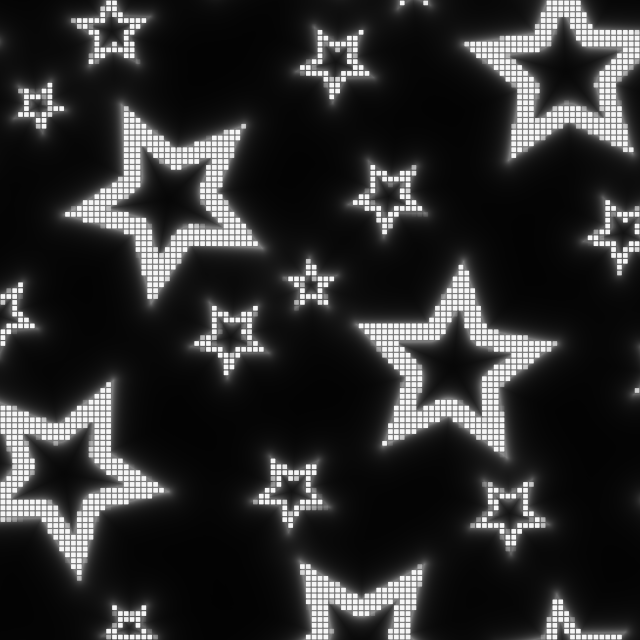
Write a three.js fragment shader that draws this pattern.

```glsl
// Hollow five-pointed stars shown on a grid of small rounded lamps, with a soft halo.
// Stars sit on a jittered skew lattice: one large star per lattice cell, smaller ones
// in the gaps. Each lamp samples the outline distance at its centre.
varying vec2 vUv;

#define GRID 109.0               // lamps across the canvas
#define LAMP_HALF 0.40           // half width of a lamp, in grid cells
#define LAMP_ROUND 0.14          // corner radius of a lamp, in grid cells
#define LAMP_LEVEL 0.965
#define BACKGROUND 0.008
#define BAND 0.17                // outline thickness relative to star radius
#define NOTCH 0.47               // inner to outer radius of a star
#define LARGE 0.165
#define ORIGIN vec2(0.27, 0.70)  // lattice origin
#define AXIS_A vec2(0.44, -0.27)
#define AXIS_B vec2(0.16, 0.45)

vec3 hash3(vec3 p) {
  p = fract(p * vec3(0.1031, 0.1030, 0.0973));
  p += dot(p, p.yxz + 33.33);
  return fract((p.xxy + p.yxx) * p.zyx);
}

// Signed distance to a five-pointed star with its tip up.
float starDistance(vec2 p, float radius) {
  const vec2 k1 = vec2(0.80902, -0.58779);
  const vec2 k2 = vec2(-0.80902, -0.58779);
  p.x = abs(p.x);
  p -= 2.0 * max(dot(k1, p), 0.0) * k1;
  p -= 2.0 * max(dot(k2, p), 0.0) * k2;
  p.x = abs(p.x);
  p.y -= radius;
  vec2 edge = NOTCH * vec2(-k1.y, k1.x) - vec2(0.0, 1.0);
  float h = clamp(dot(p, edge) / dot(edge, edge), 0.0, radius);
  return length(p - edge * h) * sign(p.y * edge.x - p.x * edge.y);
}

// Distance to the band just inside the star's edge.
float bandDistance(vec2 p, float radius) {
  float d = starDistance(p, radius);
  return max(d, -d - max(BAND * radius, 1.0 / GRID));
}

// Lattice position of each kind of star within a cell.
vec2 siteOffset(int site) {
  if (site == 0) return vec2(0.0);
  if (site == 1) return vec2(0.64, 0.36);
  if (site == 2) return vec2(0.33, 0.67);
  return vec2(0.50, 0.0);
}

// Star radius by site; zero leaves the site empty.
float siteRadius(int site, float pick) {
  if (site == 0) return LARGE;
  if (site == 1) return pick < 0.25 ? 0.104 : 0.064;
  if (site == 2) return pick < 0.45 ? 0.064 : 0.044;
  return pick < 0.45 ? 0.043 : 0.0;
}

void main() {
  vec2 gridPos = vUv * GRID;
  vec2 lampCentre = (floor(gridPos) + 0.5) / GRID;

  // Lattice cell under this point.
  vec2 q = vUv - ORIGIN;
  float area = AXIS_A.x * AXIS_B.y - AXIS_A.y * AXIS_B.x;
  vec2 base = floor(vec2(q.x * AXIS_B.y - q.y * AXIS_B.x,
                         q.y * AXIS_A.x - q.x * AXIS_A.y) / area);

  float lampBand = 1.0;
  float halo = 0.0;
  for (int j = -1; j <= 1; j++) {
    for (int i = -1; i <= 1; i++) {
      for (int site = 0; site < 4; site++) {
        vec2 cell = base + vec2(float(i), float(j));
        vec3 rnd = hash3(vec3(cell + 17.0, float(site) * 7.0 + 3.0));
        vec3 alt = hash3(vec3(cell + 41.0, float(site) * 5.0 + 11.0));
        float radius = siteRadius(site, rnd.z);
        vec2 lattice = cell + siteOffset(site);
        vec2 centre = ORIGIN + lattice.x * AXIS_A + lattice.y * AXIS_B;
        centre += (rnd.xy - 0.5) * (site == 0 ? 0.036 : 0.024);
        if (radius == 0.0 || distance(vUv, centre) > radius + 0.14) continue;

        // Tip up or tip down, slightly tilted.
        float angle = (alt.x < 0.6 ? 0.62832 : 0.0) + (alt.y - 0.5) * 0.42;
        float c = cos(angle), s = sin(angle);
        mat2 turn = mat2(c, s, -s, c);
        lampBand = min(lampBand, bandDistance(turn * (lampCentre - centre), radius));

        // Tight glow plus a wide faint tail.
        float d = max(bandDistance(turn * (vUv - centre), radius), 0.0);
        float strength = mix(0.65, 1.0, radius / LARGE);
        halo += strength * (0.34 * exp(-d / 0.0065) + 0.13 * exp(-d / 0.024));
      }
    }
  }

  // Rounded square lamp, dimmed where the band only grazes it.
  vec2 corner = abs(fract(gridPos) - 0.5) - LAMP_HALF + LAMP_ROUND;
  float square = length(max(corner, 0.0)) - LAMP_ROUND;
  float lamp = 1.0 - smoothstep(-0.11, 0.11, square);
  float lit = 1.0 - smoothstep(-0.08, 0.16, lampBand * GRID);

  float level = mix(BACKGROUND + min(halo, 0.52), LAMP_LEVEL, lamp * lit);
  gl_FragColor = vec4(vec3(level), 1.0);
}
```
